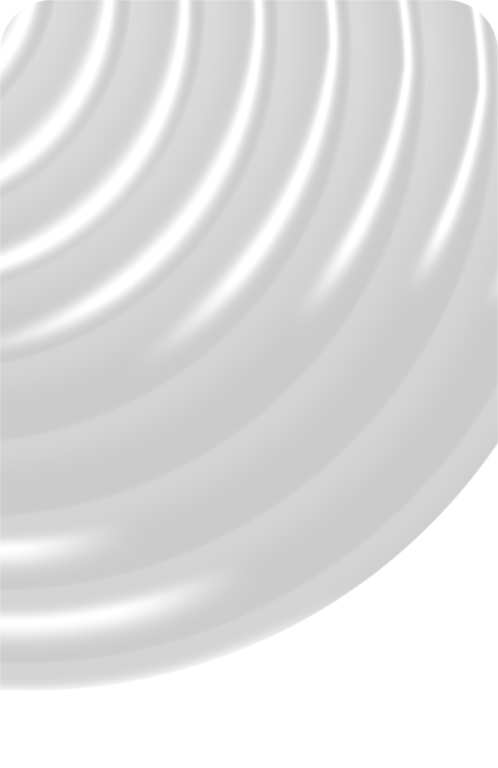
Give the GLSL for this background, as a Shadertoy shader.

```glsl
// Glossy pale grey ripples fanning out from the upper left on a rounded white card.
#define RING_CENTER vec2(0.0, 0.19)
#define RING_RADIUS 1.0
#define RING_STEP 0.103
#define CENTER_SHIFT vec2(0.044)
#define RIM_INDEX -1.34
#define CORNER_RADIUS 0.105
#define BASE_GREY 0.798
#define RIDGE_LIGHT 0.035

// Continuous ring number: shrinking circles whose centers drift to the upper left.
float ringIndex(vec2 p) {
    vec2 q = p - RING_CENTER;
    float a = RING_STEP * RING_STEP - dot(CENTER_SHIFT, CENTER_SHIFT);
    float b = RING_RADIUS * RING_STEP + dot(q, CENTER_SHIFT);
    float c = RING_RADIUS * RING_RADIUS - dot(q, q);
    return (b - sqrt(max(b * b - a * c, 0.0))) / a;
}

// Bell with separate widths on its outer and inner sides.
float gloss(float x, float outer, float inner) {
    float d = x / (x < 0.0 ? outer : inner);
    return exp(-d * d);
}

float topCornersDistance(vec2 p) {
    vec2 d = vec2(abs(p.x - 0.5) - 0.5, -p.y) + CORNER_RADIUS;
    return length(max(d, 0.0)) - CORNER_RADIUS;
}

void mainImage(out vec4 fragColor, in vec2 fragCoord) {
    float pixel = 1.0 / iResolution.x;
    vec2 p = vec2(fragCoord.x, iResolution.y - fragCoord.y) * pixel;

    float n = ringIndex(p);
    float ring = floor(n);
    float phase = n - ring;
    vec2 arm = p - RING_CENTER + n * CENTER_SHIFT;
    float angle = atan(arm.y, arm.x);

    // Soft ridge shading, lighter toward the top
    float ridge = smoothstep(0.45, 1.0, phase) + 1.0 - smoothstep(0.0, 0.08, phase);
    float shade = BASE_GREY + RIDGE_LIGHT * ridge;
    shade += 0.025 * (1.0 - smoothstep(0.0, 0.65, p.y)) * smoothstep(0.1, 0.7, phase);

    // Long reflections, fading earlier on the outer rings
    float bend = clamp(sin(2.0 * angle), 0.0, 1.0);
    float place = 0.22 + 0.015 * ring + max(0.4 - 0.11 * ring, 0.0) * bend;
    float fadeEnd = 0.49 + 0.14 * ring + 0.08 * ring * ring;
    float streak = gloss(phase - place, 0.08 + 0.06 * bend, 0.05 + 0.08 * bend + 0.008 * ring);
    streak *= 1.0 - smoothstep(0.55 * fadeEnd, fadeEnd, angle);

    // Short reflections along the bottom of the outer rings
    float fadeStart = 1.34 + 0.16 * ring;
    float lowStreak = gloss(phase - 0.59, 0.23, 0.14);
    lowStreak *= smoothstep(fadeStart - 0.12, fadeStart + 0.2, angle);
    lowStreak *= 1.0 - step(0.5, ring);

    float light = clamp(1.15 * streak + lowStreak, 0.0, 1.0);
    vec3 color = vec3(mix(shade, 1.0, light));

    // Outer rim and rounded top corners
    float edge = max(fwidth(n), 0.0001);
    float inside = smoothstep(-edge, edge, n - RIM_INDEX);
    inside *= 1.0 - smoothstep(-pixel, pixel, topCornersDistance(p));
    fragColor = vec4(mix(vec3(1.0), color, inside), 1.0);
}
```
